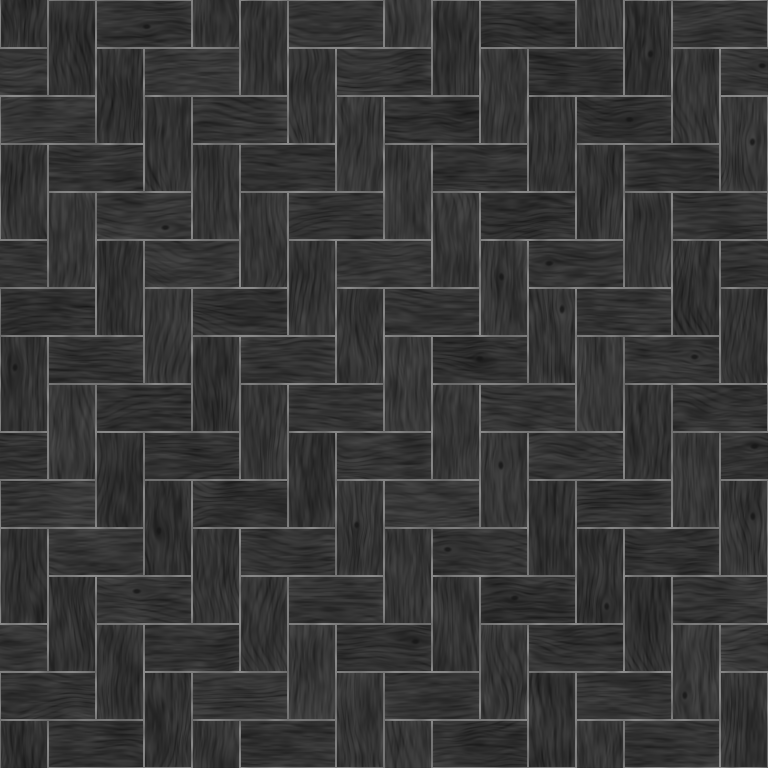
A WebGL 1 fragment shader for this texture:

```glsl
precision highp float;

uniform vec2 u_resolution;

const float CELLS = 16.0;          // cells per side; a block is 2 x 1 cells
const float GROUT_WIDTH = 0.036;   // in cells
const float GROUT_TONE = 0.52;
const float GROUT_MOTTLE = 0.16;
const float WOOD_DARK = 0.148;
const float WOOD_LIGHT = 0.244;
const float KNOT_TONE = 0.09;
const float KNOT_CHANCE = 0.17;
const float BLOCK_VARIATION = 0.36;
const float CLOUD_AMOUNT = 0.5;
const float FIBRE_AMOUNT = 0.6;
const float STREAK_AMOUNT = 0.6;
const float RING_AMOUNT = 0.4;
const float EDGE_WEAR = 0.5;
const float WOOD_PERIOD = 256.0;

float hash(vec2 p) {
  return fract(sin(dot(p, vec2(127.1, 311.7))) * 43758.545);
}

// Value noise that wraps after a whole number of lattice steps
float noise(vec2 p, float period) {
  vec2 i = floor(p);
  vec2 f = fract(p);
  f = f * f * (3.0 - 2.0 * f);
  vec2 a = mod(i, period);
  vec2 b = mod(i + 1.0, period);
  return mix(mix(hash(a), hash(vec2(b.x, a.y)), f.x),
             mix(hash(vec2(a.x, b.y)), hash(b), f.x), f.y);
}

float woodNoise(vec2 p, vec2 seed) {
  return noise(p + seed * 97.0, WOOD_PERIOD);
}

// Wood tone; uv.x runs 0..2 along the grain, uv.y 0..1 across it
float woodTone(vec2 uv, float edge, vec2 id) {
  vec2 seed = vec2(hash(id + 3.7), hash(id + 41.3));

  // Grain parts around an occasional knot
  float hasKnot = step(hash(id + 17.9), KNOT_CHANCE);
  vec2 knotPos = vec2(0.3 + 1.4 * seed.x, 0.25 + 0.5 * seed.y);
  vec2 toKnot = uv - knotPos;
  float swirl = hasKnot * exp(-dot(toKnot * toKnot, vec2(14.0, 30.0)));
  float bend = 0.12 * (woodNoise(uv * vec2(1.6, 2.0), seed) - 0.5);
  float across = uv.y + bend - 0.7 * toKnot.y * swirl;
  vec2 grain = vec2(uv.x, across);

  float cloud = woodNoise(uv * vec2(1.8, 3.0), seed.yx) - 0.5;
  float streak = woodNoise(grain * vec2(2.2, 13.0), seed) - 0.5;
  float fibre = woodNoise(grain * vec2(4.5, 29.0), seed.yx) - 0.5;

  // Wavy growth rings that fade in and out
  float field = across * 7.0 + 3.0 * woodNoise(grain * vec2(0.8, 1.5), seed);
  float ring = pow(0.5 + 0.5 * sin(6.2832 * field), 3.0) - 0.31;
  ring *= woodNoise(uv * vec2(1.5, 4.0), seed + 0.5) + 0.3;

  float wear = exp(-edge * 11.0) * woodNoise(uv * 5.0, seed);
  float level = 0.48 + BLOCK_VARIATION * (hash(id) - 0.5)
              + CLOUD_AMOUNT * cloud + STREAK_AMOUNT * streak
              + FIBRE_AMOUNT * fibre - RING_AMOUNT * ring + EDGE_WEAR * wear;
  float tone = mix(WOOD_DARK, WOOD_LIGHT, level);

  float knotDist = length(toKnot * vec2(1.0, 1.5) + 0.05 * vec2(streak, cloud));
  float knot = hasKnot * (1.0 - smoothstep(0.03, 0.11, knotDist));
  return mix(tone, KNOT_TONE, knot * 0.85);
}

void main() {
  vec2 p = gl_FragCoord.xy / u_resolution * CELLS;
  float pixel = CELLS / min(u_resolution.x, u_resolution.y);

  // Herringbone: 0, 1 = lower, upper half of an upright block;
  // 2, 3 = left, right half of a flat block
  vec2 cell = floor(p);
  float part = mod(cell.x + cell.y + 1.0, 4.0);
  float flatBlock = step(1.5, part);
  float secondHalf = mod(part, 2.0);
  vec2 origin = cell - secondHalf * vec2(flatBlock, 1.0 - flatBlock);
  vec2 local = p - origin;
  vec2 uv = mix(local.yx, local, flatBlock);

  vec2 toEdge = min(uv, vec2(2.0, 1.0) - uv);
  float edge = min(toEdge.x, toEdge.y);
  float wood = woodTone(uv, edge, mod(origin, CELLS));

  // Grout coverage, box filtered over one pixel
  float halfWidth = 0.5 * GROUT_WIDTH;
  float covered = min(edge + 0.5 * pixel, halfWidth)
                - max(edge - 0.5 * pixel, -halfWidth);
  float mottle = noise(p * 4.0, CELLS * 4.0) - 0.5;
  float grout = GROUT_TONE + GROUT_MOTTLE * mottle;

  float tone = mix(wood, grout, clamp(covered / pixel, 0.0, 1.0));
  gl_FragColor = vec4(vec3(tone), 1.0);
}
```
